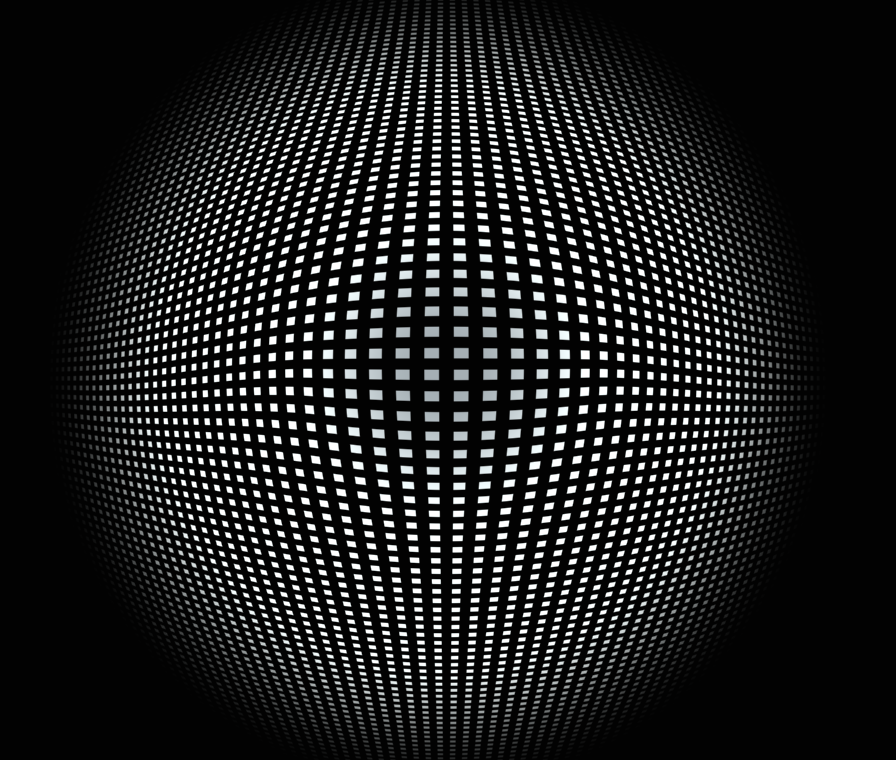
This pattern is drawn by a Shadertoy shader. Its source:

```glsl
// A grid of pale tiles seen through a bulging lens on black.
// Cubic barrel distortion squeezes the outer cells into fine rays, while
// filtered tile edges and a round vignette fade the rim into darkness.

// Coverage of a repeated bar, centred in each unit cell, by a pixel footprint
float barCoverage(float coord, float halfWidth, float footprint) {
    float fromCentre = abs(fract(coord) - 0.5);
    return clamp((halfWidth - fromCentre) / footprint + 0.5, 0.0, 1.0);
}

// Bend canvas space into grid space, with more cells per unit toward the rim
vec2 bulgeGrid(vec2 p) {
    float axisHeight = mix(0.021, -0.004, smoothstep(0.18, 0.48, length(p)));
    vec2 q = p - vec2(-0.002, axisHeight);
    float bulge = 1.0 + 5.37 * (q.x * q.x + 1.12 * q.y * q.y);
    return q * vec2(25.5, 34.9) * bulge;
}

void mainImage(out vec4 fragColor, in vec2 fragCoord) {
    vec2 p = (fragCoord - 0.5 * iResolution.xy) / iResolution.y;
    float pixel = 1.0 / iResolution.y;

    // Grid position and the size of one pixel measured in cells
    vec2 grid = bulgeGrid(p);
    vec2 stepX = bulgeGrid(p + vec2(pixel, 0.0)) - grid;
    vec2 stepY = bulgeGrid(p + vec2(0.0, pixel)) - grid;
    vec2 footprint = 1.4 * sqrt(stepX * stepX + stepY * stepY);

    // Tiles narrow slightly away from the middle
    float radius = length(p - vec2(-0.002, 0.015));
    float halfWidth = mix(0.25, 0.22, smoothstep(0.05, 0.25, radius));
    float tile = barCoverage(grid.x, halfWidth, footprint.x)
               * barCoverage(grid.y, 0.24, footprint.y);

    // Cool grey centre, white ring, then the dark rim
    vec3 centreGrey = vec3(0.64, 0.68, 0.70);
    vec3 ringWhite = vec3(1.08, 1.12, 1.12);
    vec3 tint = mix(centreGrey, ringWhite, smoothstep(0.03, 0.24, radius));
    float rim = length((p - vec2(-0.014, 0.0)) * vec2(1.0, 0.96));
    float vignette = 1.0 - smoothstep(0.34, 0.52, rim);

    vec3 color = vec3(0.006) + tint * tile * vignette;
    fragColor = vec4(min(color, 1.0), 1.0);
}
```
